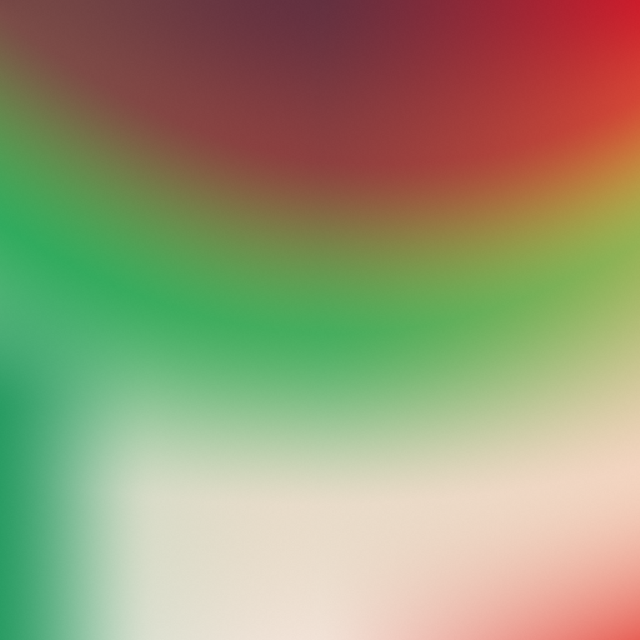
A WebGL 2 fragment shader for this background:

```glsl
#version 300 es
precision highp float;
// Soft mesh-like gradient: wine red over green over cream, with a coral corner.
// Five colour rows, each varying across x, are blended down arched boundaries;
// a deep green glow then covers the lower left edge.

uniform vec2 u_resolution;
out vec4 fragColor;

// Arched row boundaries: depth below the top at the left, middle and right
const vec3 WINE_ARCH  = vec3(0.02, 0.25, 0.15);
const vec3 GREEN_ARCH = vec3(0.35, 0.52, 0.38);
const vec3 CREAM_ARCH = vec3(0.74, 0.79, 0.73);

// Row colours: left, middle, right
const vec3 TOP_BROWN    = vec3(0.46, 0.28, 0.27);
const vec3 TOP_PLUM     = vec3(0.39, 0.19, 0.25);
const vec3 TOP_CRIMSON  = vec3(0.80, 0.11, 0.17);
const vec3 WINE_BROWN   = vec3(0.48, 0.30, 0.28);
const vec3 WINE_RED     = vec3(0.55, 0.25, 0.25);
const vec3 WINE_SCARLET = vec3(0.83, 0.27, 0.21);
const vec3 EMERALD      = vec3(0.19, 0.67, 0.37);
const vec3 LEAF         = vec3(0.27, 0.68, 0.37);
const vec3 LIME         = vec3(0.58, 0.70, 0.33);
const vec3 CREAM_MINT   = vec3(0.80, 0.86, 0.78);
const vec3 CREAM        = vec3(0.91, 0.86, 0.79);
const vec3 CREAM_PEACH  = vec3(0.95, 0.83, 0.75);
const vec3 FLOOR_MINT   = vec3(0.80, 0.87, 0.80);
const vec3 FLOOR_BLUSH  = vec3(0.945, 0.885, 0.84);
const vec3 FLOOR_CORAL  = vec3(0.91, 0.38, 0.34);

const vec3 OLIVE_TINT  = vec3(0.05, 0.06, -0.02); // warms the red-green blend
const vec3 EDGE_GREEN  = vec3(0.13, 0.60, 0.37);
const vec2 EDGE_SPAN   = vec2(-0.04, 0.25);       // x range of the edge glow
const vec2 EDGE_FADE   = vec2(0.38, 0.65);        // depth where it fades in
const float RIGHT_BIAS = 1.2;                     // holds back right colours
const float FLOOR_BIAS = 1.8;                     // holds back floor colours
const float GRAIN      = 0.008;
const float GRAIN_CELLS = 512.0;

float hash(vec2 p) {
    return fract(sin(dot(p, vec2(12.9898, 78.233))) * 43758.5453);
}

// Parabola through its values at x = 0, 0.5 and 1
float arch(vec3 v, float x) {
    vec3 weight = vec3((2.0 * x - 1.0) * (x - 1.0), 4.0 * x * (1.0 - x), x * (2.0 * x - 1.0));
    return dot(v, weight);
}

// Three-colour ramp across the canvas
vec3 row(vec3 left, vec3 middle, vec3 right, float x) {
    vec3 base = mix(left, middle, smoothstep(0.0, 0.5, x));
    return mix(base, right, pow(max(2.0 * x - 1.0, 0.0), RIGHT_BIAS));
}

// Position between two boundaries, clamped to 0..1
float span(float from, float to, float t) {
    return clamp((t - from) / (to - from), 0.0, 1.0);
}

// Halfway between a linear and a smooth step
float ease(float f) {
    return mix(f, smoothstep(0.0, 1.0, f), 0.5);
}

vec3 background(vec2 uv) {
    float x = uv.x;
    float depth = 1.0 - uv.y;
    float wineLine = arch(WINE_ARCH, x);
    float greenLine = arch(GREEN_ARCH, x);
    float creamLine = arch(CREAM_ARCH, x);

    // Rows from top to bottom
    vec3 color = row(TOP_BROWN, TOP_PLUM, TOP_CRIMSON, x);
    color = mix(color, row(WINE_BROWN, WINE_RED, WINE_SCARLET, x), ease(span(0.0, wineLine, depth)));

    float toGreen = ease(span(wineLine, greenLine, depth));
    color = mix(color, row(EMERALD, LEAF, LIME, x), toGreen);
    color += OLIVE_TINT * 4.0 * toGreen * (1.0 - toGreen);

    color = mix(color, row(CREAM_MINT, CREAM, CREAM_PEACH, x), ease(span(greenLine, creamLine, depth)));
    float toFloor = pow(span(creamLine, 1.0, depth), FLOOR_BIAS);
    color = mix(color, row(FLOOR_MINT, FLOOR_BLUSH, FLOOR_CORAL, x), toFloor);

    // Green glow along the lower left edge
    float edge = 1.0 - smoothstep(EDGE_SPAN.x, EDGE_SPAN.y, x);
    return mix(color, EDGE_GREEN, edge * smoothstep(EDGE_FADE.x, EDGE_FADE.y, depth));
}

void main() {
    vec2 uv = gl_FragCoord.xy / u_resolution;
    // Faint grain hides banding
    float grain = (hash(floor(uv * GRAIN_CELLS)) - 0.5) * GRAIN;
    fragColor = vec4(background(uv) + grain, 1.0);
}
```
